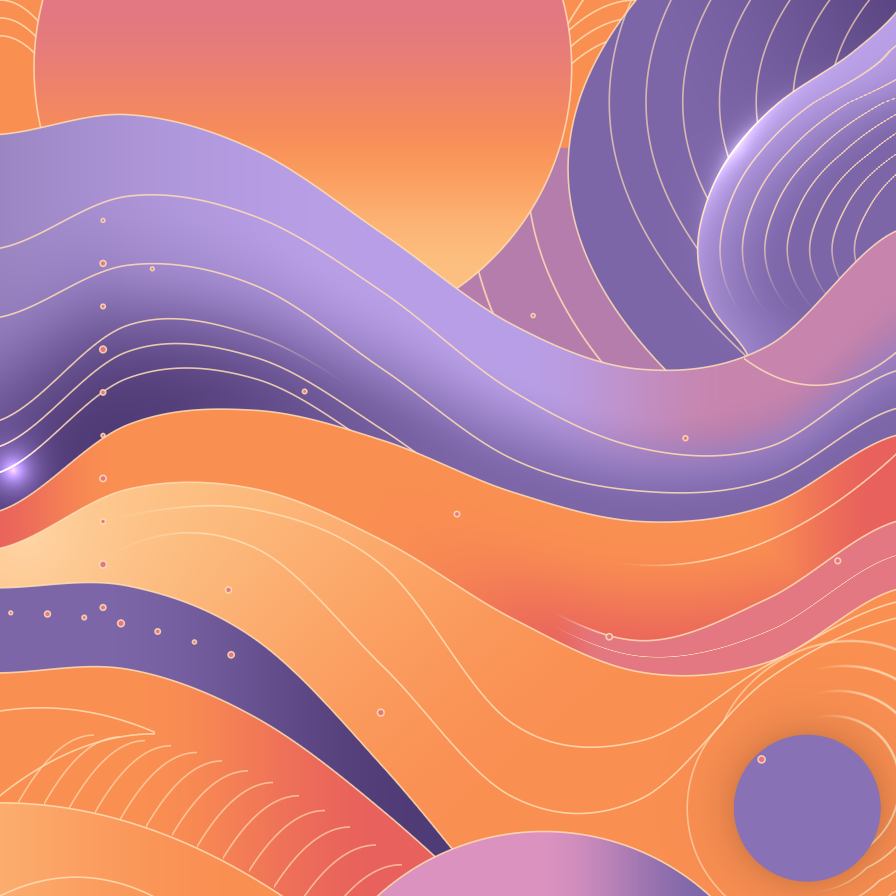
Write a Shadertoy shader that draws this background.

```glsl
// Layered sunset waves: sun, violet and orange swells, contours, bubbles.
// Spline curves become distances; layers are painted back to front.

const vec3 CREAM = vec3(1, .87, .71), ORANGE = vec3(.98, .56, .32), PEACH = vec3(.99, .75, .5),
  RED = vec3(.91, .38, .36), PINK = vec3(.89, .47, .51), MAUVE = vec3(.78, .52, .68),
  LILAC = vec3(.72, .62, .9), VIOLET = vec3(.49, .4, .66), INDIGO = vec3(.31, .23, .46);

float ramp(float a, float b, float x) { return smoothstep(a, b, x); }

// Catmull-Rom through eight even knots
float knot(mat2x4 m, int i) { i = clamp(i, 0, 7); return m[i / 4][i % 4]; }
float height(float x, mat2x4 m) {
  int i = clamp(int(x * 7.), 0, 6);
  float f = x * 7. - float(i);
  float a = knot(m, i - 1), b = knot(m, i), c = knot(m, i + 1), d = knot(m, i + 2);
  return b + .5*f*(c - a + f*(2.*a - 5.*b + 4.*c - d + f*(3.*(b - c) + d - a)));
}

// Distances in canvas units, positive below (y points down)
float metric(float d) { return d / length(vec2(dFdx(d), dFdy(d))) / iResolution.y; }
float swell(vec2 p, mat2x4 m) { return metric(p.y - height(p.x, m)); }
float arch(vec2 p, vec2 v, float c) { p -= v; return metric(p.y - c*p.x*p.x); }
float disc(vec2 p, vec2 c, float r) { return r - length(p - c); }
// Arc leaving s steeply, flat at e
float stroke(vec2 p, vec2 s, vec2 e) {
  float w = e.x - s.x, d = arch(p, e, (s.y - e.y)/w/w);
  return p.x < s.x || p.x > e.x ? 1. : d;
}

float cover(float d) { return clamp(.5 + d*iResolution.y, 0., 1.); }
void fill(inout vec3 col, vec3 paint, float d) { col = mix(col, paint, cover(d)); }
void ink(inout vec3 col, float d, float strength) {
  col = mix(col, CREAM, .85*strength*cover(.0009 - abs(d)));
}
void layer(inout vec3 col, vec3 paint, float d) { fill(col, paint, d); ink(col, d, 1.); }

void mainImage(out vec4 fragColor, in vec2 fragCoord) {
  vec2 p = fragCoord/iResolution.y;
  p.y = 1. - p.y;

  // Sky, mauve slope, violet hill
  vec3 col = ORANGE;
  for (float k = 0.; k < .05; k += .02) {
    ink(col, arch(p, vec2(0, k), 13.), 1.);
    ink(col, arch(p, vec2(.71, k), 6.), 1.);
  }
  fill(col, mix(MAUVE, VIOLET, .25), p.y - .165);
  float hill = arch(p.yx, vec2(.188, .634), 2.15);
  ink(col, hill + .046, 1.);
  ink(col, hill + .115, 1.);
  layer(col, mix(VIOLET, INDIGO, ramp(.7, 1.15, p.x - p.y*.4)), hill);
  for (float k = 0.; k < 7.; k++)
    ink(col, arch(p.yx, vec2(.114, .68 + .041*k), 1.9 + .25*k), .8);

  // Sun
  vec3 sun = mix(PINK, ORANGE, ramp(0., .2, p.y));
  layer(col, mix(sun, PEACH, ramp(.13, .31, p.y)), disc(p, vec2(.338, .076), .3));

  // Pale lobe
  float lobe = swell(p.yx*2.5, mat2x4(2.523, 2.383, 2.174, 2.041, 1.969, 1.947, 1.986, 2.09));
  fill(col, mix(LILAC, VIOLET, ramp(0., .16, lobe + .25*p.y - .02)), lobe);
  for (float k = 0.; k < .19; k += .025)
    ink(col, lobe - k, 1. - ramp(.24, .36, p.y)*step(.01, k));
  col += .35*exp(-99.*abs(lobe) - 20.*length(p - vec2(.83, .17)));

  // Violet wave
  float crest = swell(p, mat2x4(.15, .128, .168, .262, .362, .412, .386, .258));
  float amber = swell(p, mat2x4(.57, .474, .458, .492, .549, .582, .564, .486));
  float depth = crest/max(crest - amber, .01);
  vec3 wave = LILAC*ramp(-1.2, .4, p.x);
  wave = mix(wave, MAUVE, ramp(.58, .82, p.x)*ramp(.25, .6, 1. - depth));
  wave = mix(wave, VIOLET, ramp(.25, .95, depth));
  wave = mix(wave, INDIGO, ramp(.5, 1., depth)*ramp(.45, .9, 1. - p.x));
  layer(col, wave, crest);
  ink(col, swell(p, mat2x4(.277, .219, .242, .327, .436, .5, .499, .414)), 1.);
  ink(col, swell(p, mat2x4(.354, .296, .319, .413, .512, .548, .536, .456)), 1.);
  float upper = swell(p, mat2x4(.469, .363, .375, .456, .56, .62, .62, .62));
  float lower = swell(p, mat2x4(.527, .422, .423, .505, .6, .66, .66, .66));
  ink(col, upper, ramp(.6, .78, 1. - p.x));
  ink(col, .5*(upper + lower), 1.);
  ink(col, lower, 1.);
  ink(col, arch(p, vec2(.911, .43), -4.6), step(.83, p.x));
  col += LILAC*exp(-60.*length(p - vec2(.015, .525)));

  // Amber band, pink ribbon
  float sand = swell(p, mat2x4(.612, .546, .546, .604, .69, .75, .739, .658));
  float heat = ramp(.02, .17, amber)*ramp(.4, .65, p.x);
  layer(col, mix(ORANGE, RED, max(heat, ramp(.35, .5, abs(p.x - .48)))), amber);
  ink(col, arch(p, vec2(.73, .631), -1.7), ramp(.68, .8, p.x));
  float ribbon = swell(p, mat2x4(.5, .5, .5, .56, .658, .715, .668, .582));
  float reach = ramp(.61, .68, p.x);
  col = mix(col, PINK, reach*cover(ribbon));
  ink(col, ribbon, reach);
  ink(col, ribbon + sand, reach);

  // Pale sand
  vec3 dry = mix(PEACH, ORANGE, ramp(.5, 1.2, p.x*.7 + p.y*.9));
  layer(col, mix(dry, CREAM, .7*exp(-9.*length(p - vec2(.03, .6)))), sand);
  reach = cover(sand)*ramp(.1, .25, p.x);
  ink(col, swell(p, mat2x4(.62, .575, .569, .633, .807, .827, .742, .672)), reach);
  ink(col, swell(p, mat2x4(.73, .609, .612, .745, .889, .892, .758, .69)), reach);

  // Rings and disc
  vec2 q = p - vec2(.901, .902);
  float r = length(q), ring = r - .25*max(0., q.x - q.y) - .134;
  for (float k = 0.; k < 4.; k++)
    ink(col, ring + .02*k, k < 1. ? .8 : ramp(0., .08, q.x));
  col *= 1. - .12*exp(-45.*max(r - .082, 0.));
  fill(col, mix(VIOLET, LILAC, .2), .082 - r);

  // Stripe, feathered shore
  float stripe = swell(p, mat2x4(.656, .654, .714, .857, 1.03, 1.2, 1.4, 1.6));
  float shore = swell(p, mat2x4(.751, .747, .801, .906, 1.04, 1.2, 1.4, 1.6));
  layer(col, mix(VIOLET, INDIGO, ramp(.1, .48, p.x)), stripe);
  layer(col, mix(ORANGE, RED, ramp(.15, .43, p.x)), shore);
  layer(col, mix(PEACH, ORANGE, ramp(-.2, .28, p.x)), arch(p, vec2(0, .896), 1.05));
  for (float x = .02; x < .37; x += .0286)
    ink(col, stroke(p, vec2(x, .896 + x*x), vec2(x + .085, .82 + 1.1*x*x)), .8);
  ink(col, arch(p, vec2(.046, .79), 1.7), step(p.x, .173));
  ink(col, stroke(p, vec2(0, .888), vec2(.173, .819)), 1.);
  ink(col, arch(p, vec2(.085, .979), 2.9), 1.);

  // Dome
  layer(col, mix(MAUVE*1.1, VIOLET, ramp(.6, .8, p.x)), disc(p, vec2(.607, 1.203), .275));

  // Bubbles: column, row, scatter
  for (float k = 0.; k < 10.; k++) {
    float size = .002 + .002*fract(k*.618);
    layer(col, PINK, disc(p, vec2(.115, .246 + .048*k), size));
    if (k < 7.) layer(col, PINK, disc(p, vec2(.012 + .041*k, .684 + .0013*k*k), size));
    layer(col, PINK, disc(p, vec2(.17 + .085*k, .3 + .58*fract(.618*k)), size));
  }
  fragColor = vec4(clamp(col, 0., 1.), 1);
}
```
